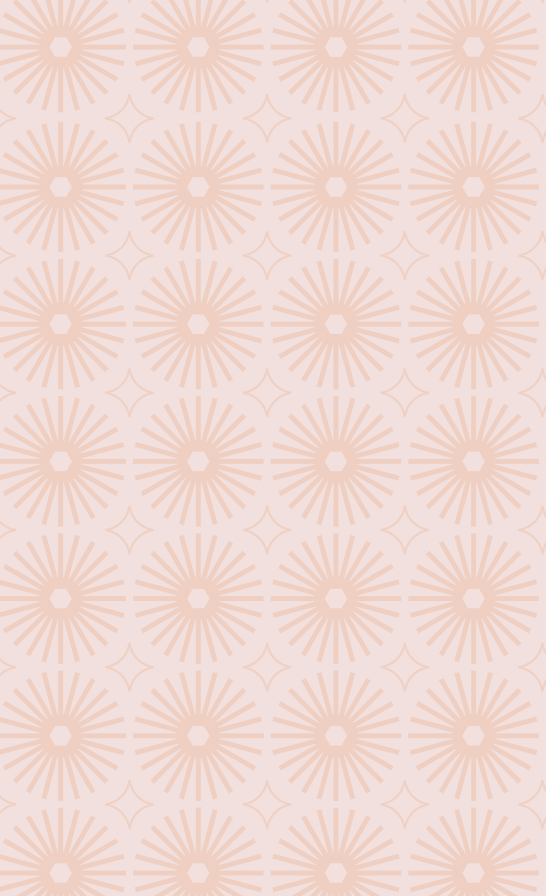
Reproduce this pattern procedurally as a Shadertoy shader.

```glsl
const float TAU = 6.2831853;

// Local position inside the nearest tile; the topmost row sits slightly higher
vec2 tilePosition(vec2 p, vec2 origin, vec2 pitch, float lastRow, float rowShift) {
    vec2 local = p - origin;
    vec2 cell = round(local / pitch);
    float shift = cell.y >= lastRow ? rowShift : 0.0;
    return local - cell * pitch - vec2(0.0, shift);
}

// Hexagon with corners to the left and right
float hexagon(vec2 p, float apothem) {
    p = abs(p);
    return max(p.y, dot(p, vec2(0.8660, 0.5))) - apothem;
}

// Evenly spaced bars of constant width around the centre
float rays(vec2 p, float count, float reach, float halfWidth) {
    float sector = TAU / count;
    float angle = atan(p.y, p.x);
    angle -= sector * round(angle / sector);
    vec2 q = length(p) * vec2(cos(angle), sin(angle));
    return max(abs(q.y) - halfWidth, q.x - reach);
}

float sunburst(vec2 p, float reach, float halfWidth, float core, float hole) {
    float body = min(rays(p, 24.0, reach, halfWidth), length(p) - core);
    return max(body, -hexagon(p, hole));
}

// Outline of a four-pointed star made of concave arcs
float starOutline(vec2 p, float tip, float arcCentre, float halfWidth) {
    p = abs(p);
    float arcRadius = length(vec2(arcCentre - tip, arcCentre));
    float arc = abs(length(p - arcCentre) - arcRadius) - halfWidth;
    return max(arc, max(p.x, p.y) - tip);
}

float coverage(float dist, float pixel) {
    return smoothstep(0.75, -0.75, dist / pixel);
}

void mainImage(out vec4 fragColor, in vec2 fragCoord) {
    // One unit is the canvas width
    float pixel = 1.0 / iResolution.x;
    vec2 p = fragCoord * pixel;

    vec2 pitch = vec2(0.2521, 0.2513);
    vec2 origin = vec2(0.1111, 0.0421);
    float lastRow = 6.0;
    float rowShift = 0.005;

    vec3 blush = vec3(0.95, 0.88, 0.87);
    vec3 peach = vec3(0.935, 0.81, 0.755);

    // Sunbursts on the grid, stars in the gaps between four of them
    vec2 sunPos = tilePosition(p, origin, pitch, lastRow, rowShift);
    vec2 starPos = tilePosition(p, origin + 0.5 * pitch, pitch, lastRow, rowShift);
    float sun = sunburst(sunPos, 0.1195, 0.0045, 0.0395, 0.0178);
    float star = starOutline(starPos, 0.0445, 0.0513, 0.002);

    float ink = max(coverage(sun, pixel), 0.9 * coverage(star, pixel));
    fragColor = vec4(mix(blush, peach, ink), 1.0);
}
```
